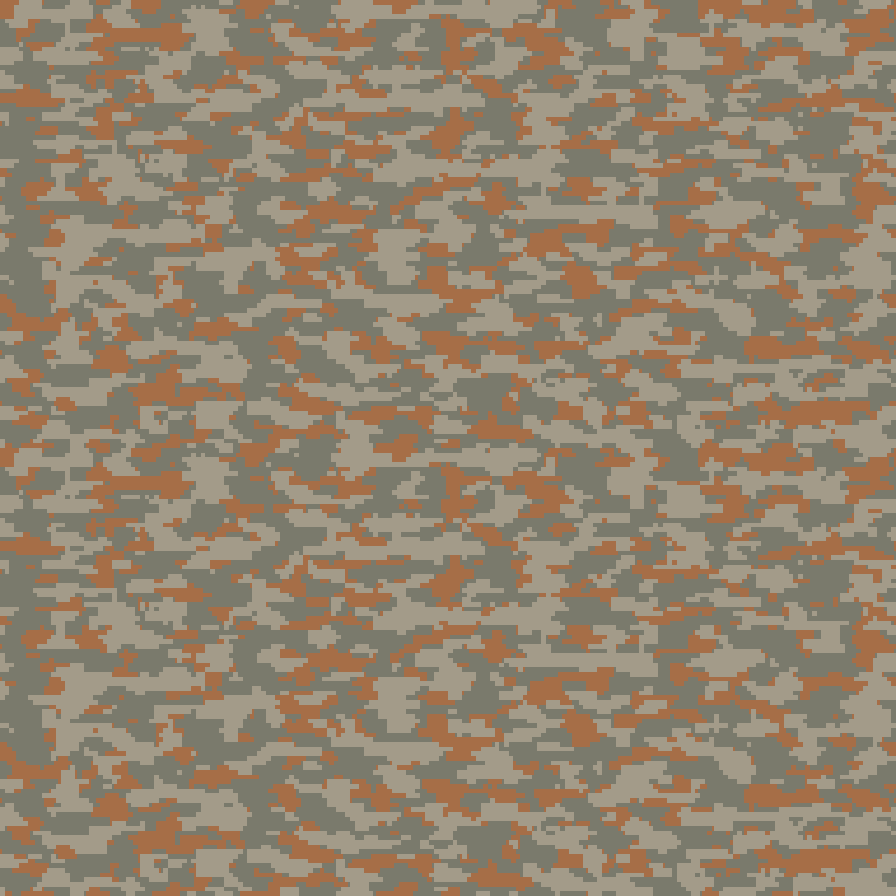
This pattern is drawn by a Shadertoy shader. Its source:

```glsl
// Three-colour digital camouflage: two stretched gradient-noise fields are
// sampled once per square cell and thresholded into rust and sand patches
// on a sage ground. The pattern repeats twice up the canvas.

const vec3 SAGE = vec3(0.477, 0.478, 0.425);
const vec3 SAND = vec3(0.638, 0.607, 0.536);
const vec3 RUST = vec3(0.650, 0.430, 0.280);

const float CELLS = 192.0;              // square cells across the canvas
const vec2 PATCHES = vec2(19.0, 40.0);  // noise lattice across the canvas
const vec2 REPEATS = vec2(1.0, 2.0);    // tiles across the canvas
const vec2 BLOCK = vec2(3.0, 2.0);      // cells in one block of grain
const float COVERAGE_LEVEL = 0.093;     // leaves about 36% of each field

// Integer hash of a lattice point and a seed, from 0 to 1.
float hash(vec2 p, float seed) {
    uvec3 q = uvec3(ivec3(vec3(p, seed)));
    uint h = q.x * 1597334677u ^ q.y * 3812015801u ^ q.z * 2798796415u;
    h = (h ^ (h >> 16)) * 2146121005u;
    h = (h ^ (h >> 15)) * 2221713035u;
    h ^= h >> 16;
    return float(h >> 8) / 16777216.0;
}

// Dot product of a random unit gradient with the offset to its corner.
float cornerSlope(vec2 corner, vec2 offset, vec2 period, float seed) {
    float angle = 6.28318 * hash(mod(corner, period), seed);
    return dot(vec2(cos(angle), sin(angle)), offset);
}

// Gradient noise that wraps after the given period.
float gradientNoise(vec2 p, vec2 period, float seed) {
    vec2 i = floor(p);
    vec2 f = p - i;
    vec2 w = f * f * f * (f * (f * 6.0 - 15.0) + 10.0);
    vec2 e = vec2(1.0, 0.0);
    float a = cornerSlope(i, f, period, seed);
    float b = cornerSlope(i + e.xy, f - e.xy, period, seed);
    float c = cornerSlope(i + e.yx, f - e.yx, period, seed);
    float d = cornerSlope(i + e.xx, f - e.xx, period, seed);
    return mix(mix(a, b, w.x), mix(c, d, w.x), w.y);
}

// One blocky layer: 1 inside its patches, 0 outside.
float patchMask(vec2 uv, vec2 gridShift, float seed) {
    vec2 cell = floor(uv * CELLS + gridShift);
    vec2 p = (cell + 0.5) / CELLS * PATCHES;
    vec2 period = PATCHES / REPEATS;
    float field = gradientNoise(p, period, seed);
    field += 0.55 * gradientNoise(p * 2.0 + vec2(0.37, 0.61), period * 2.0, seed + 1.0);
    // Chunky grain turns the patch borders into steps and loose blocks.
    vec2 block = mod(floor(cell / BLOCK), CELLS / REPEATS / BLOCK);
    field += 0.26 * (hash(block, seed + 2.0) - 0.5);
    return step(COVERAGE_LEVEL, field);
}

// Rust over the ground, then sand over both; the shifted grids leave slivers.
vec3 camouflage(vec2 uv) {
    vec3 colour = mix(SAGE, RUST, patchMask(uv, vec2(0.5, 0.0), 11.0));
    return mix(colour, SAND, patchMask(uv, vec2(0.0), 23.0));
}

void mainImage(out vec4 fragColor, in vec2 fragCoord) {
    // Narrow four-sample filter: smooths edges but keeps the cells crisp.
    vec3 colour = vec3(0.0);
    for (int k = 0; k < 4; k++) {
        vec2 offset = (vec2(k & 1, k >> 1) - 0.5) * 0.3;
        colour += camouflage((fragCoord + offset) / iResolution.y);
    }
    fragColor = vec4(colour / 4.0, 1.0);
}
```
